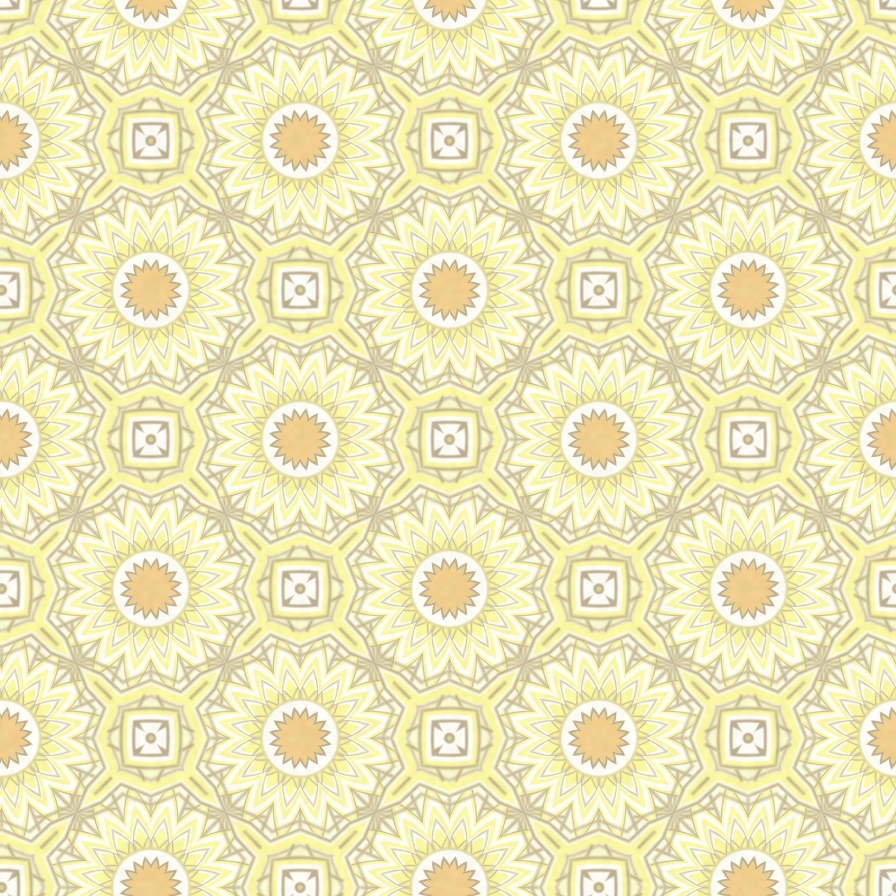
This pattern is drawn by a WebGL 2 fragment shader. Its source:

```glsl
#version 300 es
precision highp float;
// Kaleidoscopic tiling: sixteen-point suns alternate with framed crosses on a
// checkerboard. Every point is folded into one mirror triangle, and the nested
// zigzag bands and soft outlines are drawn there from distance fields.
#define CELLS 6.0
#define ORIGIN vec2(0.5017, 0.5095)
#define LINE_HALF 0.0075
#define HALO_HALF 0.017
#define SOFTNESS 0.010
#define POINTS 16.0
#define SPIKE 0.40
#define MOTTLE 0.03

uniform vec2 u_resolution;
out vec4 fragColor;

const vec3 WHITE = vec3(0.99, 0.99, 0.96);
const vec3 CREAM = vec3(0.98, 0.98, 0.82);
const vec3 YELLOW = vec3(0.98, 0.97, 0.63);
const vec3 KHAKI = vec3(0.87, 0.84, 0.60);
const vec3 TAUPE = vec3(0.75, 0.69, 0.56);
const vec3 ORANGE = vec3(0.96, 0.80, 0.54);

float soft;
float wear;

float hash(vec2 p) {
    return fract(sin(dot(p, vec2(127.1, 311.7))) * 43758.5453);
}

float noise(vec2 p) {
    vec2 i = floor(p), f = fract(p);
    f = f * f * (3.0 - 2.0 * f);
    return mix(mix(hash(i), hash(i + vec2(1, 0)), f.x),
               mix(hash(i + vec2(0, 1)), hash(i + vec2(1, 1)), f.x), f.y);
}

float segment(vec2 p, vec2 a, vec2 b) {
    vec2 pa = p - a, ba = b - a;
    return length(pa - ba * clamp(dot(pa, ba) / dot(ba, ba), 0.0, 1.0));
}

float below(float v, float edge) {
    return 1.0 - smoothstep(edge - soft, edge + soft, v);
}

float band(float v, float lo, float hi) {
    return below(v, hi) * (1.0 - below(v, lo));
}

// Worn taupe line inside a khaki halo.
vec3 ink(vec3 col, float d, float amount) {
    col = mix(col, KHAKI, 0.6 * amount * below(abs(d), HALO_HALF));
    return mix(col, TAUPE, amount * wear * below(abs(d), LINE_HALF));
}

// Mirror triangle: cross at (0,0), sun at (1,0), ray node at (.5,.5).
vec2 foldToTriangle(vec2 p) {
    vec2 cell = floor(p + 0.5), a = abs(p - cell);
    a = vec2(max(a.x, a.y), min(a.x, a.y));
    if (mod(cell.x + cell.y, 2.0) > 0.5) a.x = 1.0 - a.x;
    return a;
}

// Signed distance to the notched outline around the cross, positive outside.
float frameDistance(vec2 t) {
    vec2 tip = vec2(0.39, 0.0), notch = vec2(0.31, 0.20);
    vec2 shoulder = vec2(0.43, 0.33), node = vec2(0.5);
    float d = min(segment(t, tip, notch),
              min(segment(t, notch, shoulder), segment(t, shoulder, node)));
    float edge = t.y < notch.y ? mix(tip.x, notch.x, t.y / notch.y)
        : t.y < shoulder.y ? mix(notch.x, shoulder.x, (t.y - notch.y) / 0.13)
        : mix(shoulder.x, node.x, (t.y - shoulder.y) / 0.17);
    return t.x > edge ? d : -d;
}

vec3 sunLayers(vec2 t, float grain) {
    vec2 q = vec2(1.0 - t.x, t.y);
    float r = length(q), turn = atan(q.y, q.x) * POINTS / 6.2831853;
    float tri = 1.0 - abs(fract(turn) * 2.0 - 1.0);
    float m = r / (1.0 + SPIKE * (tri - 0.5));
    float spoke = r * tri * 3.1415927 / POINTS;
    // facets, and rays that meet at the node
    float rays = min(segment(t, vec2(0.5), vec2(0.47, 0.22)),
                 min(segment(t, vec2(0.5), vec2(0.57, 0.25)),
                     segment(t, vec2(0.5), vec2(0.67, 0.33))));
    vec3 col = ink(mix(WHITE, CREAM, tri), min(rays, spoke), 0.9);
    // nested zigzag bands
    col = mix(col, YELLOW, below(m, 0.585));
    col = ink(col, m - 0.59, 0.9);
    col = mix(col, WHITE, band(m, 0.465, 0.54));
    col = mix(col, YELLOW, band(m, 0.425, 0.465));
    col = mix(col, WHITE, below(m, 0.415));
    col = ink(col, m - 0.385, 0.65);
    // collar of crossed hatching
    float collar = band(r, 0.262, 0.40) * below(m, 0.385);
    col = mix(col, YELLOW, collar * below(m, 0.345));
    col = ink(col, min(abs(r + 0.10 * tri - 0.36), spoke), 0.75 * collar);
    col = mix(col, KHAKI, 0.8 * band(r, 0.250, 0.270));
    col = mix(col, WHITE, below(r, 0.245));
    // spiked disc
    float disc = r - 0.06 * (tri - 0.5);
    col = mix(col, TAUPE, below(disc, 0.182));
    return mix(col, mix(ORANGE, KHAKI, 0.6 * grain), below(disc, 0.155));
}

vec3 crossLayers(vec2 t, float d) {
    // notched frame, its inner echo and the arm strokes
    vec3 col = mix(WHITE, YELLOW, band(d, -0.085, -0.028));
    col = mix(col, CREAM, below(d, -0.11));
    float lines = min(abs(d), segment(t, vec2(0.27), vec2(0.37)));
    lines = min(lines, segment(t, vec2(0.21, 0.08), vec2(0.28, 0.045)));
    col = ink(ink(col, d + 0.1, 0.7), lines, 1.0);
    // rounded square rings
    float box = t.x + 0.5 * t.y * t.y;
    col = mix(col, YELLOW, below(box, 0.20));
    col = ink(col, box - 0.20, 1.0);
    col = mix(col, WHITE, below(box, 0.158));
    col = mix(col, TAUPE, below(box, 0.125));
    // four petals and the centre
    col = mix(col, WHITE, below(box, 0.105) * below(t.y - 0.52 * t.x, 0.022));
    col = mix(col, TAUPE, below(length(t), 0.036));
    return mix(col, KHAKI, below(length(t), 0.016));
}

void main() {
    float side = min(u_resolution.x, u_resolution.y);
    vec2 uv = (gl_FragCoord.xy - 0.5 * (u_resolution - side)) / side;
    soft = max(SOFTNESS, 0.6 * CELLS / side);
    vec2 t = foldToTriangle((uv - ORIGIN) * CELLS);
    wear = mix(0.65, 1.0, noise(t * 23.0));
    float d = frameDistance(t);
    vec3 col = mix(sunLayers(t, noise(t * 48.0)), crossLayers(t, d), below(d, 0.012));
    col = ink(col, d - 0.055, 0.75);
    col += MOTTLE * (noise(uv * 160.0) - 0.5);
    fragColor = vec4(clamp(col, 0.0, 1.0), 1.0);
}
```
